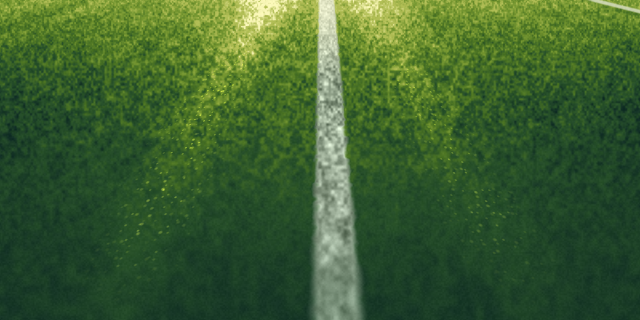
This texture is drawn by a WebGL 1 fragment shader. Its source:

```glsl
precision highp float;
// A low view over a mown lawn with a painted centre stripe and a low sun.
// Turf is noise blended between scales so tufts grow toward the viewer; a
// light level from gradients, beams and rays is mapped to a green-gold palette.

uniform vec2 u_resolution;

const float HORIZON = 0.44; // height of the vanishing point above the top edge

float hash(vec2 p) {
  vec3 q = fract(vec3(p.xyx) * 0.1031);
  q += dot(q, q.yzx + 33.33);
  return fract((q.x + q.y) * q.z);
}

float noise(vec2 p) {
  vec2 cell = floor(p);
  vec2 f = fract(p);
  f = f * f * (3.0 - 2.0 * f);
  float low = mix(hash(cell), hash(cell + vec2(1.0, 0.0)), f.x);
  float high = mix(hash(cell + vec2(0.0, 1.0)), hash(cell + vec2(1.0, 1.0)), f.x);
  return mix(low, high, f.y);
}

float bell(float x, float width) {
  float k = x / width;
  return exp(-k * k);
}

// Signed noise whose cell size follows perspective without shearing.
float scaledNoise(vec2 p, float depth, float frequency) {
  float lod = -log2(depth + HORIZON) * 2.0;
  float base = floor(lod);
  float f = smoothstep(0.0, 1.0, lod - base);
  float coarse = noise(p * frequency * exp2(base * 0.5) + base * 19.0 + 80.0) - 0.5;
  float fine = noise(p * frequency * exp2(base * 0.5 + 0.5) + base * 19.0 + 99.0) - 0.5;
  return mix(coarse, fine, f) / sqrt(f * f + (1.0 - f) * (1.0 - f));
}

// Turf relief: fine blades in the focal band, soft clumps up close.
float tufts(vec2 uv, float depth) {
  vec2 p = uv * vec2(2.0, 0.9);
  float focus = 1.0 - smoothstep(0.4, 0.95, depth);
  float clump = scaledNoise(p, depth, 50.0);
  float blade = scaledNoise(p + 3.7, depth, 100.0);
  float patches = scaledNoise(p + 8.1, depth, 17.0);
  return clump * 0.75 + blade * (0.3 + 0.65 * focus) + patches * 0.25;
}

// Scattered soft highlights, one candidate per jittered cell.
float glints(vec2 p, float density) {
  vec2 cell = floor(p);
  vec2 jitter = vec2(hash(cell + 5.3), hash(cell + 9.7)) * 0.5 + 0.25;
  float pick = hash(cell + 2.1);
  float strength = smoothstep(1.0 - density, 1.0, pick);
  float d = length(fract(p) - jitter);
  return strength * (1.0 - smoothstep(0.04, 0.27, d));
}

float leftBeam(float x, float depth) {
  float centre = 0.43 - 0.33 * depth + 0.07 * depth * depth;
  return bell(x - centre, 0.035 + 0.03 * depth);
}

float rightBeam(float x, float depth) {
  return bell(x - 0.575 - 0.27 * depth, 0.03 + 0.035 * depth);
}

float sunlight(float x, float depth, float beams) {
  float side = abs(x - 0.5) * 2.0;
  float level = 0.05 + 0.62 * exp(-depth * 2.9);
  level += 0.09 * bell(x - 0.5, 0.32) * bell(depth - 0.45, 0.35);
  level -= 0.12 * side * side * bell(depth - 0.3, 0.28);
  float fan = (x - 0.5) / (depth + 0.25);
  level += (noise(vec2(fan * 9.0 + 60.0, 3.0)) - 0.5) * 0.15 * exp(-depth * 5.0);
  level += 0.27 * bell(x - 0.425 + depth * 0.3, 0.045) * exp(-depth * 8.0);
  level += 0.15 * bell(x - 0.575 - depth * 0.25, 0.05) * exp(-depth * 8.0);
  level += 0.09 * bell(x - 0.5, 0.22) * exp(-depth * 7.0);
  return level + beams * 0.15 * (1.0 - 0.65 * depth);
}

vec3 grassColor(float level) {
  vec3 c = mix(vec3(0.055, 0.165, 0.14), vec3(0.15, 0.31, 0.16), smoothstep(-0.02, 0.24, level));
  c = mix(c, vec3(0.29, 0.45, 0.14), smoothstep(0.2, 0.44, level));
  c = mix(c, vec3(0.46, 0.59, 0.19), smoothstep(0.4, 0.62, level));
  c = mix(c, vec3(0.69, 0.74, 0.33), smoothstep(0.58, 0.82, level));
  return mix(c, vec3(0.98, 0.97, 0.72), smoothstep(0.82, 1.15, level));
}

float centreStripe(float x, float depth, float relief) {
  float halfWidth = 0.012 + 0.026 * depth;
  float blur = 0.0022 + 0.009 * depth * depth;
  float edge = abs(x - 0.51 - 0.018 * depth) - halfWidth + relief * 0.009 * (depth + 0.2);
  return 1.0 - smoothstep(-blur, blur, edge);
}

float cornerStripe(float x, float depth) {
  float d = abs(depth - (x - 0.927) * 0.5) - 0.005;
  return (1.0 - smoothstep(-0.003, 0.004, d)) * smoothstep(0.91, 0.93, x);
}

void main() {
  vec2 uv = gl_FragCoord.xy / u_resolution;
  float depth = 1.0 - uv.y; // zero at the far edge, one beside the viewer
  float relief = tufts(uv, depth);
  float left = leftBeam(uv.x, depth);
  float right = rightBeam(uv.x, depth);

  // Grass
  float level = sunlight(uv.x, depth, left + 0.65 * right);
  float contrast = 0.17 + 0.23 * bell(depth - 0.28, 0.25);
  vec3 color = grassColor(level + relief * contrast * (0.4 + level));

  // Golden glints along the beams
  float scale = depth + HORIZON;
  vec2 ground = vec2((uv.x - 0.51) / scale * 70.0, -log(scale) * 42.0);
  float band = smoothstep(0.08, 0.3, depth) * (1.0 - smoothstep(0.6, 1.0, depth));
  float sparkle = glints(ground, 0.6) + glints(ground * 1.4 + 7.5, 0.5);
  color += vec3(0.33, 0.30, 0.08) * sparkle * band * (left + 0.7 * right);

  // Painted stripes
  vec3 paint = mix(vec3(0.90, 0.91, 0.80), vec3(0.64, 0.70, 0.62), smoothstep(0.0, 0.3, depth));
  paint = mix(paint, vec3(0.50, 0.59, 0.50), smoothstep(0.6, 1.0, depth));
  paint += relief * (0.12 + 0.26 * smoothstep(0.0, 0.3, depth));
  color = mix(color, paint, centreStripe(uv.x, depth, relief) * 0.93);
  color = mix(color, vec3(0.82, 0.85, 0.72), cornerStripe(uv.x, depth) * 0.9);

  // Film grain, fixed to the canvas
  color += (noise(uv * vec2(400.0, 200.0)) - 0.5) * 0.035;
  gl_FragColor = vec4(clamp(color, 0.0, 1.0), 1.0);
}
```
